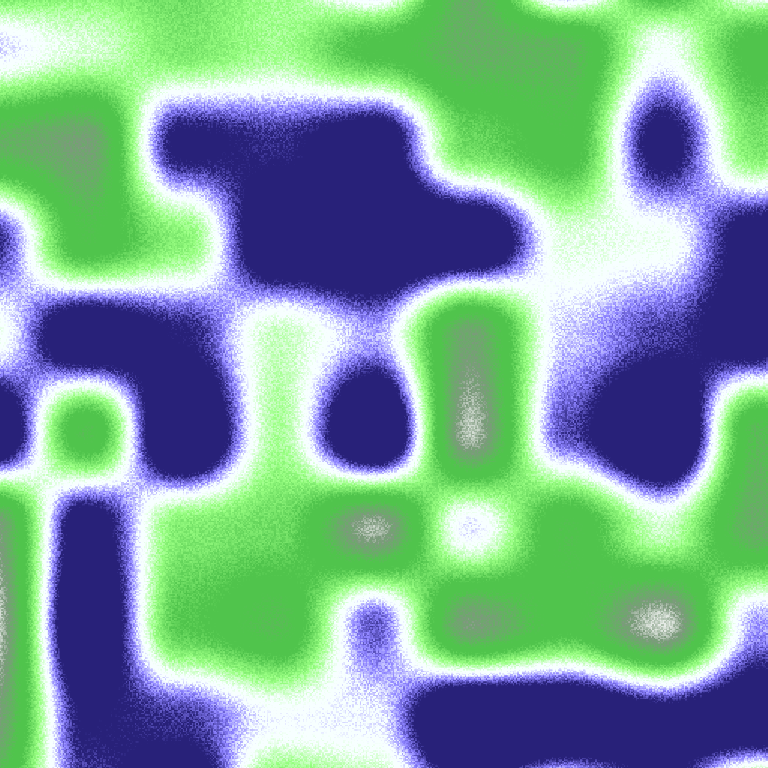
Reproduce this texture procedurally as a WebGL 1 fragment shader.

```glsl
precision highp float;
// Soft blobs of indigo and green parted by white halos, with fine grain.
// One octave of smooth value noise is jittered per grain, then sent through
// a colour ramp: indigo, lavender, white, lime, green, grey, pale grey.

uniform vec2 u_resolution;

const float CELLS = 8.0;             // noise cells across the canvas
const vec2  LATTICE_SHIFT = vec2(0.1, 0.5);
const float GRAINS = 512.0;          // grains across the canvas
const float GRAIN_STRENGTH = 0.028;  // largest shift of the noise value

const float LATTICE_PERIOD = 10.0;   // the lattice repeats after this many cells
const float PRIME = 101.0;           // just above LATTICE_PERIOD squared
const float SEED_A = 17.0;
const float SEED_B = 38.0;

const vec3 INDIGO    = vec3(0.155, 0.130, 0.475);
const vec3 LAVENDER  = vec3(0.550, 0.510, 1.000);
const vec3 WHITE     = vec3(0.970, 1.000, 1.000);
const vec3 LIME      = vec3(0.600, 1.000, 0.510);
const vec3 GREEN     = vec3(0.315, 0.770, 0.300);
const vec3 GREY      = vec3(0.490, 0.600, 0.490);
const vec3 PALE_GREY = vec3(0.900, 0.920, 0.900);

// Cubing permutes the residues of this prime
float cubeMod(float n) {
  return floor(mod(n * n * n + 0.5, PRIME));
}

// Every lattice point of a period gets its own level, spread evenly over 0..1
float latticeValue(vec2 point) {
  vec2 wrapped = mod(point, LATTICE_PERIOD);
  float index = wrapped.x + LATTICE_PERIOD * wrapped.y;
  float mixed = cubeMod(mod(index + SEED_A, PRIME));
  mixed = cubeMod(mod(mixed + SEED_B, PRIME));
  mixed = cubeMod(mod(mixed + SEED_A, PRIME));
  return (mixed + 0.5) / PRIME;
}

float valueNoise(vec2 p) {
  vec2 cell = floor(p);
  vec2 f = fract(p);
  vec2 blend = f * f * (3.0 - 2.0 * f);
  float low = mix(latticeValue(cell), latticeValue(cell + vec2(1.0, 0.0)), blend.x);
  float high = mix(latticeValue(cell + vec2(0.0, 1.0)), latticeValue(cell + 1.0), blend.x);
  return mix(low, high, blend.y);
}

float grainHash(vec2 p) {
  vec3 q = fract(p.xyx * 0.1031);
  q += dot(q, q.yzx + 33.33);
  return fract((q.x + q.y) * q.z);
}

float ramp(float start, float end, float v) {
  return clamp((v - start) / (end - start), 0.0, 1.0);
}

vec3 palette(float v) {
  vec3 color = mix(INDIGO, LAVENDER, ramp(0.29, 0.365, v));
  color = mix(color, WHITE, ramp(0.365, 0.44, v));
  color = mix(color, LIME, ramp(0.48, 0.58, v));
  color = mix(color, GREEN, ramp(0.58, 0.70, v));
  color = mix(color, GREY, ramp(0.78, 0.92, v));
  return mix(color, PALE_GREY, ramp(0.92, 1.0, v));
}

void main() {
  vec2 uv = gl_FragCoord.xy / u_resolution.y;
  float level = valueNoise(uv * CELLS + LATTICE_SHIFT);
  float grain = 2.0 * grainHash(floor(uv * GRAINS)) - 1.0;
  gl_FragColor = vec4(palette(level + GRAIN_STRENGTH * grain), 1.0);
}
```
